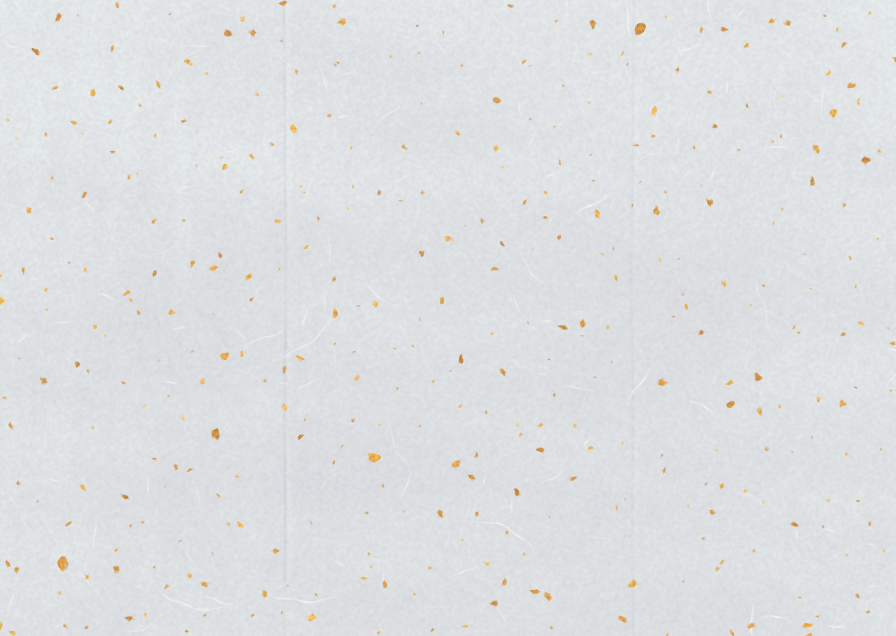
Reproduce this texture procedurally as a Shadertoy shader.

```glsl
// Pale handmade paper with gold flakes, white fibres and two soft vertical folds.

vec3 hash3(vec2 p) {
    vec3 q = fract(p.xyx * vec3(0.1031, 0.1030, 0.0973));
    q += dot(q, q.yxz + 33.33);
    return fract((q.xxy + q.yzz) * q.zyx);
}

float gradientNoise(vec2 p) {
    vec2 i = floor(p), f = fract(p);
    vec2 u = f * f * f * (f * (f * 6.0 - 15.0) + 10.0);
    vec4 corner;
    for (int k = 0; k < 4; k++) {
        vec2 o = vec2(k & 1, k >> 1);
        float a = 6.2832 * hash3(i + o + 71.0).x;
        corner[k] = dot(vec2(cos(a), sin(a)), f - o);
    }
    vec2 row = mix(corner.xz, corner.yw, u.x);
    return mix(row.x, row.y, u.y);
}

float fbm(vec2 p) {
    float sum = 0.0, amp = 1.0;
    for (int k = 0; k < 4; k++) {
        sum += amp * gradientNoise(p);
        p = mat2(1.6, 1.2, -1.2, 1.6) * p + 5.3;
        amp *= 0.5;
    }
    return sum;
}

vec2 turn(vec2 p, float a) {
    return mat2(cos(a), -sin(a), sin(a), cos(a)) * p;
}

// Curved strands, one per cell, fading at their ends; returns opacity.
float fibres(vec2 p, float cell, float seed, float pixel) {
    float cover = 0.0;
    vec2 home = floor(p / cell);
    for (int k = 0; k < 9; k++) {
        vec2 id = home + vec2(k % 3 - 1, k / 3 - 1);
        vec3 place = hash3(id + seed), form = hash3(id + seed + 37.7);
        vec2 q = turn(p - (id + place.xy) * cell, 6.2832 * place.z);
        float halfLength = cell * mix(0.12, 0.48, form.x * form.x);
        q.y += (form.y - 0.5) * 18.0 * q.x * q.x + 0.002 * sin(q.x * 110.0 + 6.0 * form.z);
        float d = length(vec2(max(abs(q.x) - halfLength, 0.0), q.y));
        float width = mix(0.0005, 0.0017, pow(form.z, 6.0));
        float strength = mix(0.14, 0.9, pow(form.z, 6.0));
        strength *= 0.75 + 0.7 * gradientNoise(q * vec2(60.0, 200.0) + id);
        strength *= 1.0 - 0.6 * smoothstep(0.3, 1.0, abs(q.x) / halfLength);
        cover = max(cover, strength * clamp((width - d) / pixel + 0.5, 0.0, 1.0));
    }
    return cover;
}

// Ragged gold leaf scraps; returns colour and opacity.
vec4 flakes(vec2 p, float pixel) {
    vec4 gold = vec4(0.0);
    float cell = 0.053;
    vec2 home = floor(p / cell);
    for (int k = 0; k < 9; k++) {
        vec2 id = home + vec2(k % 3 - 1, k / 3 - 1);
        vec3 place = hash3(id + 11.0), form = hash3(id + 83.0);
        if (place.z > 0.74) continue;
        vec2 q = turn(p - (id + place.xy) * cell, 6.2832 * form.y);
        float radius = mix(0.0015, 0.0058, form.x * form.x) + 0.005 * smoothstep(0.98, 1.0, form.x);
        q *= vec2(0.85, mix(1.0, 1.7, form.z));
        float ragged = gradientNoise(q / radius * 0.8 + id * 7.3);
        float d = length(q) - radius * (1.0 + 0.9 * ragged);
        float edge = 0.6 * pixel + 0.0011;
        float cover = smoothstep(edge, -edge, d) * mix(0.7, 0.95, form.x);
        vec3 tone = mix(vec3(0.78, 0.53, 0.24), vec3(0.97, 0.73, 0.30), hash3(id + 131.0).x);
        tone *= 1.0 + 0.2 * gradientNoise(p * 190.0);
        if (cover > gold.a) gold = vec4(tone, cover);
    }
    return gold;
}

// Thin dark crease with a lit shoulder.
float fold(float x) {
    return 0.3 * exp(-pow((x - 0.006) / 0.005, 2.0)) - 0.75 * exp(-pow(x / 0.0022, 2.0));
}

void mainImage(out vec4 fragColor, in vec2 fragCoord) {
    float pixel = 1.0 / iResolution.y;
    vec2 p = fragCoord * pixel;
    float aspect = iResolution.x * pixel;
    float across = p.x / aspect;

    // Sheet brightness: lighter top and sides, cloudy bands and wrinkles
    float light = 0.27 + 0.4 * smoothstep(0.45, 1.0, p.y);
    light += 0.22 * pow(abs(across * 2.0 - 1.0), 2.0);
    light += 0.38 * fbm(p * vec2(2.2, 6.0));
    float wrinkle = fbm(p * vec2(14.0, 2.5) + 20.0);
    light += 0.25 * wrinkle * (1.0 - smoothstep(0.2, 0.45, across));

    // Fine pulp grain, turned per layer to hide its lattice
    light += 0.6 * gradientNoise(turn(p, 0.5) * 157.0);
    light += 0.35 * gradientNoise(turn(p, 1.1) * 83.0);
    light += 0.22 * gradientNoise(turn(p, 0.8) * 37.0);

    // Folds
    float wander = 0.004 * gradientNoise(vec2(p.y * 4.0, 3.5));
    light += fold(p.x - 0.318 * aspect + wander) * (0.8 + gradientNoise(vec2(p.y * 14.0, 8.5)));
    light += 0.5 * fold(p.x - 0.706 * aspect - wander);

    vec3 color = mix(vec3(0.850, 0.857, 0.874), vec3(0.892, 0.910, 0.914), light);

    // Fibres below, gold on top
    float strands = max(fibres(p, 0.13, 5.0, pixel), fibres(p + 0.043, 0.075, 57.0, pixel));
    strands = max(strands, fibres(p + 0.017, 0.05, 93.0, pixel));
    color = mix(color, vec3(0.950, 0.962, 0.948), strands);
    vec4 gold = flakes(p, pixel);
    color = mix(color, gold.rgb, gold.a);

    fragColor = vec4(color, 1.0);
}
```
